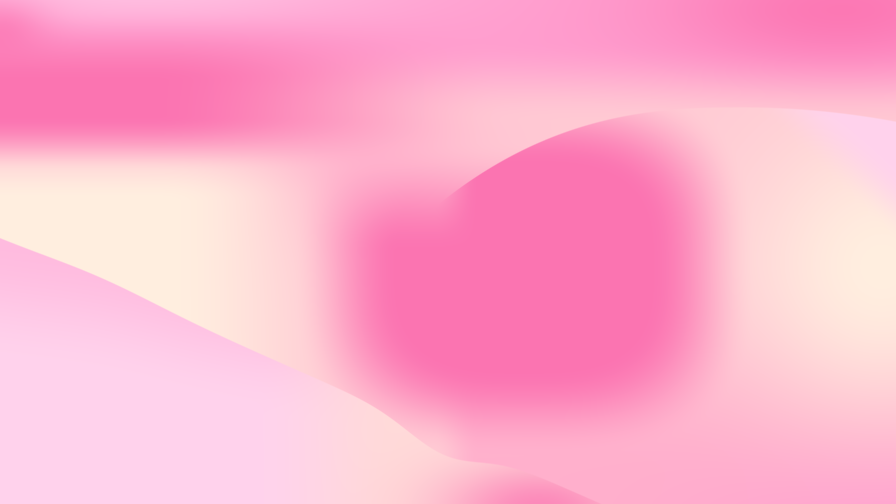
This background is drawn by a WebGL 2 fragment shader. Its source:

```glsl
#version 300 es
precision highp float;
// Soft pink backdrop: three overlapping sheets (upper haze, right body, lower fold),
// each shaded by smooth ramps and Gaussian glows, then cut by analytic edge curves.
// Coordinates are in canvas heights, with the origin at the lower left.
uniform vec2 u_resolution;
out vec4 fragColor;

const vec3 HOT    = vec3(0.985, 0.455, 0.695);
const vec3 ORCHID = vec3(1.00, 0.62, 0.81);
const vec3 PINK   = vec3(1.00, 0.69, 0.80);
const vec3 PEACH  = vec3(1.00, 0.79, 0.83);
const vec3 LILAC  = vec3(1.00, 0.825, 0.925);
const vec3 CREAM  = vec3(1.00, 0.935, 0.875);

const float ASPECT = 16.0 / 9.0;
const vec2 BLOB_CENTER = vec2(1.04, 0.47);
const vec2 BLOB_RADIUS = vec2(0.355, 0.29);
const float CREST_X = 1.47;
const float CREST_Y = 0.787;

// Elliptical Gaussian falloff
float glow(vec2 p, vec2 center, vec2 radius) {
    vec2 d = (p - center) / radius;
    return exp(-dot(d, d));
}

// Rounded superellipse with a wide soft rim
float blob(vec2 p) {
    vec2 q = abs(p - BLOB_CENTER) / BLOB_RADIUS;
    float d = pow(q.x * q.x * q.x + q.y * q.y * q.y, 1.0 / 3.0);
    return 1.0 - smoothstep(0.70, 1.30, d);
}

// Height of the arched upper edge of the right body
float crestEdge(float x) {
    float left = max(CREST_X - x, 0.0);
    float right = max(x - CREST_X, 0.0);
    return CREST_Y - 0.69 * pow(left, 2.5) - 0.30 * right * right;
}

// Height of the sloping edge of the lower fold
float foldEdge(float x) {
    float dip = (x - 0.88) / 0.10;
    float swell = (x - 0.20) / 0.16;
    return 0.525 - 0.44 * x - 0.04 * exp(-dip * dip) + 0.012 * exp(-swell * swell);
}

vec3 upperHaze(vec2 p) {
    vec3 c = mix(PEACH, ORCHID, smoothstep(0.76, 0.92, p.y));
    c = mix(c, PINK, 0.8 * glow(p, vec2(0.72, 0.66), vec2(0.22, 0.15)));
    float cream = (1.0 - smoothstep(0.32, 0.74, p.x)) * (1.0 - smoothstep(0.60, 0.73, p.y));
    c = mix(c, CREAM, cream);
    c = mix(c, LILAC, 0.65 * glow(p, vec2(0.28, 1.03), vec2(0.50, 0.08)));
    float band = smoothstep(0.66, 0.77, p.y) * (1.0 - smoothstep(0.84, 0.98, p.y));
    c = mix(c, HOT, band * (1.0 - smoothstep(0.30, 1.00, p.x)));
    c = mix(c, HOT, 0.7 * glow(p, vec2(0.0, 0.94), vec2(0.09, 0.06)));
    c = mix(c, HOT, 0.9 * glow(p, vec2(1.67, 0.98), vec2(0.36, 0.12)));
    // The blob shows through the haze below the arch
    return mix(c, HOT, blob(p) * (1.0 - smoothstep(0.50, 0.72, p.y)));
}

vec3 rightBody(vec2 p) {
    vec3 c = mix(PINK, PEACH, smoothstep(0.05, 0.50, p.y));
    c = mix(c, ORCHID, 0.8 * glow(p, vec2(ASPECT, -0.03), vec2(0.38, 0.14)));
    c = mix(c, CREAM, glow(p, vec2(1.75, 0.47), vec2(0.27, 0.28)));
    float corner = p.y + 0.95 * (p.x - ASPECT);
    c = mix(c, LILAC, smoothstep(0.52, 0.67, corner));
    return mix(c, HOT, blob(p));
}

vec3 lowerFold(vec2 p, float depth) {
    vec3 shade = mix(ORCHID, LILAC, 0.55);
    vec3 c = mix(shade, LILAC, smoothstep(0.0, 0.25, depth + 0.25 * p.x));
    c = mix(c, mix(PEACH, CREAM, 0.45), smoothstep(0.50, 0.80, p.x));
    return mix(c, HOT, 0.8 * glow(p, vec2(1.07, -0.01), vec2(0.19, 0.09)));
}

void main() {
    vec2 p = gl_FragCoord.xy / u_resolution;
    p.x *= ASPECT;
    float aa = 1.0 / u_resolution.y;

    vec3 color = upperHaze(p);

    // The arch emerges gradually from the haze on its left
    float body = smoothstep(-aa, aa, crestEdge(p.x) - p.y);
    body *= smoothstep(0.86, 0.95, p.x);
    color = mix(color, rightBody(p), body);

    float depth = foldEdge(p.x) - p.y;
    color = mix(color, lowerFold(p, depth), smoothstep(-aa, aa, depth));

    fragColor = vec4(color, 1.0);
}
```
